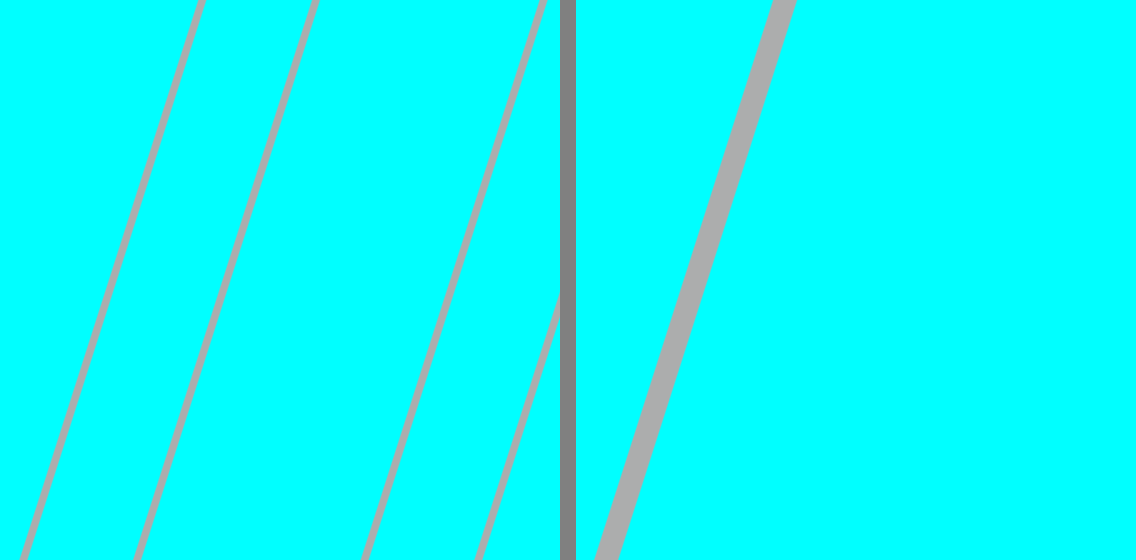
Left, the full canvas; right, a detail of the centre.
This pattern is drawn by a WebGL 2 fragment shader. Its source:

```glsl
#version 300 es
precision highp float;

uniform vec2 u_resolution;
out vec4 fragColor;

const vec3 CYAN = vec3(0.0, 1.0, 1.0);
const vec3 GREY = vec3(0.675, 0.68, 0.68);

const float LEAN = 0.3197;         // sideways run per unit of height
const float PERIOD = 0.6094;       // horizontal repeat of a stripe pair
const float FIRST_STRIPE = 0.0417; // where the pair meets the lower edge
const float PAIR_GAP = 0.2030;     // horizontal gap inside a pair
const float STRIPE_WIDTH = 0.0136; // measured across the stripe

// Horizontal distance to the nearest of a row of repeated lines
float repeatedLine(float x, float start, float period) {
    return abs(mod(x - start + 0.5 * period, period) - 0.5 * period);
}

// Coverage of a stripe with a smooth edge
float stripe(float dist, float width, float softness) {
    return 1.0 - smoothstep(-softness, softness, dist - 0.5 * width);
}

void main() {
    vec2 uv = gl_FragCoord.xy / u_resolution;

    // Undo the lean so the stripes depend on one coordinate
    float x = uv.x - LEAN * uv.y;

    // Two stripes per repeat
    float dist = min(repeatedLine(x, FIRST_STRIPE, PERIOD),
                     repeatedLine(x, FIRST_STRIPE + PAIR_GAP, PERIOD));

    // Convert horizontal distance to distance across the stripe
    dist *= inversesqrt(1.0 + LEAN * LEAN);

    float softness = 1.0 / min(u_resolution.x, u_resolution.y);
    float coverage = stripe(dist, STRIPE_WIDTH, softness);
    fragColor = vec4(mix(CYAN, GREY, coverage), 1.0);
}
```
